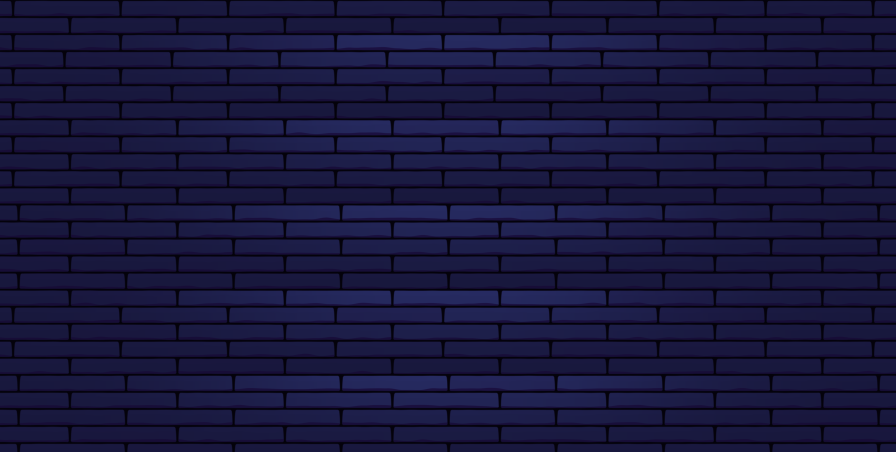
This texture is drawn by a Shadertoy shader. Its source:

```glsl
// Night-blue wall of long, thin bricks in staggered courses with worn lower edges.
// Each brick is a rounded box with tapering joints; a soft glow fades down
// every group of five courses.

const vec2 BRICKS = vec2(8.335, 26.53);  // bricks across, courses down
const float LENGTH = 6.3;                // brick length in course heights

float hash(vec2 p) {
    p = fract(p * vec2(0.1731, 0.3179));
    p += dot(p, p.yx + 23.7);
    return fract((p.x + p.y) * p.x * 7.13);
}

// Smooth one-dimensional noise with a separate track for each seed.
float noise(float x, float seed) {
    float i = floor(x), f = fract(x);
    f = f * f * (3.0 - 2.0 * f);
    return mix(hash(vec2(i, seed)), hash(vec2(i + 1.0, seed)), f);
}

// Position of the first upright joint of a course, in brick lengths.
float jointStart(float row) {
    if (mod(row, 2.0) > 0.5)
        return row > 2.5 && row < 5.5 ? 0.6 : 0.65;
    bool shifted = (row > 11.5 && row < 16.5) || row > 21.5;
    return shifted ? 0.173 : 0.122;
}

void mainImage(out vec4 fragColor, in vec2 fragCoord) {
    vec2 uv = fragCoord / iResolution.xy;
    float pixel = BRICKS.y / iResolution.y;

    // Brick cell, with courses counted from the top
    float y = (1.0 - uv.y) * BRICKS.y;
    float row = floor(y);
    float x = uv.x * BRICKS.x - jointStart(row);
    vec2 id = vec2(floor(x), row);
    vec2 q = vec2(fract(x) * LENGTH, fract(y));
    float seed = row * 17.0 + id.x * 5.0 + 60.0;

    // Rounded brick outline; upright joints flare at the top
    float wobble = noise(q.x * 1.7, seed) - 0.5;
    float joint = 0.045 + 0.08 * exp(-3.0 * q.y);
    float bed = 0.045 + 0.015 * wobble;
    vec2 inset = vec2(min(q.x, LENGTH - q.x) - joint, min(q.y, 1.0 - q.y) - bed);
    vec2 corner = 0.1 - inset;
    float d = length(max(corner, 0.0)) + min(max(corner.x, corner.y), 0.0) - 0.1;

    // Glow: brightest at the middle, dimmer with each course
    float strength = pow(1.0 - mod(row + 3.0, 5.0) / 4.0, 1.3);
    float across = abs(uv.x - 0.5) / 0.27;
    float glow = strength * exp(-pow(across, 2.4));
    vec3 face = mix(vec3(0.094, 0.093, 0.238), vec3(0.146, 0.162, 0.370), glow);
    face = mix(face, vec3(0.100, 0.070, 0.235), 0.2 * step(0.88, hash(id + 67.0)));

    // Faint lighter strip along the upper part
    float strip = 0.30 + 0.08 * noise(q.x * 1.1, seed + 7.0);
    face *= 1.0 + 0.03 * (1.0 - smoothstep(strip - pixel, strip + pixel, q.y));

    // Thin wavy violet wear along the lower edge
    float wear = 0.89 - 0.12 * noise(q.x * 1.1, seed + 11.0) + 0.03 * wobble;
    float worn = smoothstep(wear - 0.7 * pixel, wear + 0.7 * pixel, q.y);
    face = mix(face, vec3(0.088, 0.047, 0.212) * (1.0 + 0.15 * glow), 0.9 * worn);

    // Dark rim, then mortar
    face = mix(face, vec3(0.055, 0.045, 0.140), 0.65 * smoothstep(-0.06, 0.0, d));
    float mortar = smoothstep(-0.6 * pixel, 0.6 * pixel, d);
    fragColor = vec4(mix(face, vec3(0.016, 0.009, 0.045), mortar), 1.0);
}
```
